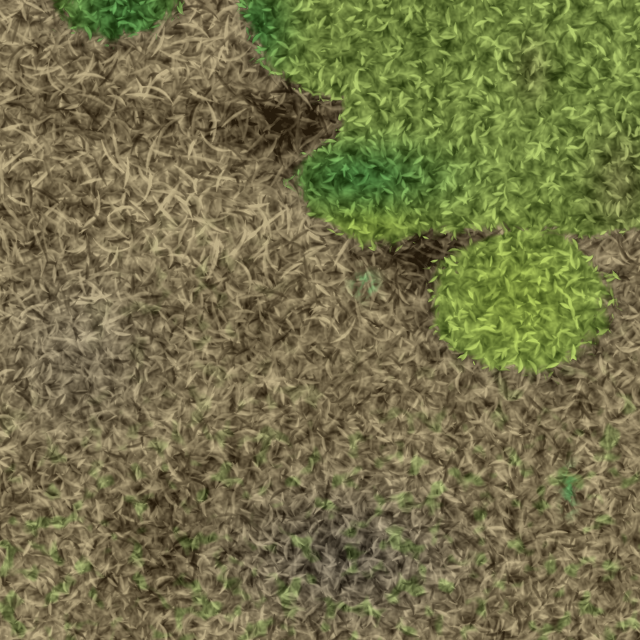
Give the GLSL for this texture, as a Shadertoy shader.

```glsl
// Dry matted grass seen from above, with a leafy green bush in the upper right.

vec4 hash4(vec2 p) {
    vec4 q = fract(p.xyxy * vec4(0.1031, 0.1030, 0.0973, 0.1099));
    q += dot(q, q.wzxy + 33.33);
    return fract((q.xxyz + q.yzzw) * q.zywx);
}

float gradientDot(vec2 cell, vec2 offset) {
    float angle = 6.2832 * hash4(cell).x;
    return dot(vec2(cos(angle), sin(angle)), offset);
}

// Gradient noise, roughly -0.7 to 0.7
float gradientNoise(vec2 p) {
    vec2 i = floor(p), f = p - i;
    vec2 u = f * f * f * (f * (f * 6.0 - 15.0) + 10.0);
    vec2 e = vec2(1.0, 0.0);
    float low = mix(gradientDot(i, f), gradientDot(i + e, f - e), u.x);
    float high = mix(gradientDot(i + e.yx, f - e.yx), gradientDot(i + 1.0, f - 1.0), u.x);
    return mix(low, high, u.y);
}

float fbm(vec2 p, int octaves) {
    float sum = 0.0, amp = 1.0;
    for (int i = 0; i < octaves; i++) {
        sum += amp * gradientNoise(p);
        p = mat2(1.6, 1.2, -1.2, 1.6) * p + 7.3;
        amp *= 0.55;
    }
    return sum;
}

// Soft spot that fades from its centre
float spot(vec2 p, vec2 center, vec2 radii) {
    vec2 d = (p - center) / radii;
    return exp(-dot(d, d));
}

float ellipse(vec2 p, vec2 center, vec2 radii) {
    return (length((p - center) / radii) - 1.0) * min(radii.x, radii.y);
}

float capsule(vec2 p, vec2 a, vec2 b, float radius) {
    vec2 ab = b - a;
    float t = clamp(dot(p - a, ab) / dot(ab, ab), 0.0, 1.0);
    return length(p - a - ab * t) - radius;
}

// Paints one scattered layer of curved, tapered blades over a brightness value
float blades(vec2 p, float tone, float scale, vec2 size, vec2 toneRange, float seed) {
    vec2 q = p * scale, cell = floor(q);
    float soft = scale * max(0.0019, 1.0 / iResolution.y);
    for (int k = 0; k < 9; k++) {
        vec2 c = cell + vec2(k % 3 - 1, k / 3 - 1);
        vec4 h = hash4(c + seed);
        float angle = 6.2832 * h.z + 1.5 * gradientNoise(c * 0.2 + seed);
        vec2 d = q - c - h.xy;
        d = vec2(cos(angle) * d.x + sin(angle) * d.y, cos(angle) * d.y - sin(angle) * d.x);
        d.y += (h.w - 0.5) * d.x * d.x;
        float halfLength = size.x * mix(0.5, 1.0, h.w);
        float t = clamp(abs(d.x) / halfLength, 0.0, 1.0);
        float dist = length(vec2(max(abs(d.x) - halfLength, 0.0), d.y)) - size.y * (1.0 - 0.8 * t * t);
        float shade = mix(toneRange.x, toneRange.y, fract(h.w * 7.0 + h.x * 3.0));
        tone = mix(tone, shade + 0.12 * d.y / size.y, 0.85 * smoothstep(soft, -soft, dist));
    }
    return tone;
}

float bushDistance(vec2 p) {
    float d = capsule(p, vec2(0.55, 1.02), vec2(1.1, 1.02), 0.175);
    d = min(d, capsule(p, vec2(0.70, 0.81), vec2(1.05, 0.80), 0.17));
    d = min(d, ellipse(p, vec2(0.585, 0.705), vec2(0.12, 0.077)));
    d = min(d, ellipse(p, vec2(0.82, 0.53), vec2(0.135, 0.112)));
    return min(d, ellipse(p, vec2(0.19, 1.0), vec2(0.085, 0.05)));
}

float contrast(float tone, float pivot, float gain, float lift) { return (tone - pivot) * gain + pivot + lift; }
vec3 strawColor(float tone) { return mix(vec3(0.15, 0.11, 0.05), vec3(0.70, 0.64, 0.49), tone); }
vec3 leafColor(float tone) { return mix(vec3(0.16, 0.22, 0.06), vec3(0.66, 0.75, 0.40), tone); }

void mainImage(out vec4 fragColor, in vec2 fragCoord) {
    vec2 p = fragCoord / iResolution.xy;
    float broad = fbm(p * 7.0, 3), fine = fbm(p * 48.0, 3);

    // Dry ground: mottled soil under short litter and long straw
    float longStraw = smoothstep(0.42, 0.62, p.y + 0.15 * broad);
    float straw = 0.40 + 0.30 * fine;
    for (int i = 0; i < 3; i++) {
        float n = float(i);
        straw = blades(p, straw, 58.0 - 7.0 * n, vec2(0.75, 0.13), vec2(0.10, 0.84), 11.0 + 31.0 * n);
    }
    float matted = blades(p, straw, 23.0, vec2(0.85, 0.07), vec2(0.30, 1.0), 137.0);
    matted = blades(p, matted, 29.0, vec2(0.85, 0.075), vec2(0.12, 1.0), 173.0);
    straw = mix(straw, matted, mix(0.4, 0.9, longStraw)) + 0.12 * broad + 0.20 * fine;
    straw = contrast(straw, 0.45, 1.25, 0.16);

    // Shadowed hollows and sunlit straw
    float hollow = 0.52 * spot(p, vec2(0.45, 0.805), vec2(0.085, 0.05))
        + 0.40 * spot(p, vec2(0.67, 0.60), vec2(0.08, 0.045))
        + 0.18 * spot(p, vec2(0.20, 0.82), vec2(0.14, 0.05))
        + 0.20 * spot(p, vec2(0.27, 0.15), vec2(0.06, 0.10))
        + 0.20 * spot(p, vec2(0.52, 0.13), vec2(0.14, 0.08))
        + 0.18 * spot(p, vec2(0.36, 0.27), vec2(0.05, 0.03))
        + 0.10 * spot(p, vec2(0.36, 0.49), vec2(0.10, 0.04));
    float sunlit = spot(p, vec2(0.03, 0.97), vec2(0.08, 0.06))
        + 0.6 * spot(p, vec2(0.36, 0.70), vec2(0.13, 0.06)) + spot(p, vec2(0.31, 0.91), vec2(0.09, 0.05));
    straw += 0.10 * sunlit - hollow;
    vec3 color = strawColor(clamp(straw, 0.0, 1.1));
    float ash = spot(p, vec2(0.54, 0.13), vec2(0.16, 0.10)) + 0.5 * spot(p, vec2(0.12, 0.45), vec2(0.12));
    color = mix(color, vec3(dot(color, vec3(0.34))) * vec3(1.04, 0.99, 0.92), 0.5 * ash);

    // Weeds sprouting through the lower ground
    float weedZone = smoothstep(0.42, 0.15, p.y - 0.12 * p.x) + 0.4 * spot(p, vec2(0.30, 0.52), vec2(0.12));
    float weeds = weedZone * smoothstep(0.08, 0.50, fbm(p * 30.0 + 40.0, 2) + 0.25 * broad);
    color = mix(color, leafColor(straw) * vec3(0.92, 0.97, 1.0), 0.55 * weeds);
    float sprig = spot(p, vec2(0.57, 0.555), vec2(0.020)) + spot(p, vec2(0.89, 0.235), vec2(0.013, 0.035));
    sprig *= smoothstep(-0.3, 0.3, fine);
    color = mix(color, leafColor(straw) * vec3(0.55, 0.88, 0.95), 0.75 * sprig);

    // Foliage: overlapping small leaves, with cooler and brighter clumps
    float leaf = 0.38 + 0.25 * fine;
    for (int i = 0; i < 3; i++) {
        float n = float(i);
        leaf = blades(p, leaf, 58.0 - 6.0 * n, vec2(0.60, 0.14), vec2(0.12, 0.92), 211.0 + 37.0 * n);
    }
    leaf = contrast(leaf + 0.20 * fine, 0.5, 1.25, 0.13);
    float ragged = 0.5 - leaf;
    float emerald = spot(p, vec2(0.56, 0.725), vec2(0.12, 0.05))
        + spot(p, vec2(0.40, 0.96), vec2(0.05, 0.07)) + spot(p, vec2(0.19, 0.98), vec2(0.10));
    float fresh = spot(p, vec2(0.81, 0.53), vec2(0.13, 0.12)) + spot(p, vec2(0.58, 0.65), vec2(0.08, 0.03));
    float dull = spot(p, vec2(0.97, 0.71), vec2(0.05, 0.08)) + 0.7 * spot(p, vec2(0.83, 0.89), vec2(0.03, 0.05));
    leaf += 0.12 * broad + 0.07 * fresh - 0.20 * emerald - 0.08 * dull;
    vec3 foliage = leafColor(clamp(leaf, 0.0, 1.1));
    foliage *= mix(vec3(1.0), vec3(0.68, 0.94, 0.95), min(emerald, 1.0));
    foliage *= mix(vec3(1.0), vec3(1.04, 1.04, 0.88), min(fresh, 1.0));
    foliage = mix(foliage, strawColor(leaf), 0.45 * min(dull, 1.0));

    // Ragged bush edge and the shade beneath it
    float edge = bushDistance(p) + 0.028 * broad + 0.018 * fine + 0.022 * ragged;
    color *= 1.0 - 0.20 * exp(-max(edge, 0.0) * 50.0);
    color = mix(color, foliage, smoothstep(0.007, -0.007, edge));
    fragColor = vec4(clamp(color, 0.0, 1.0), 1.0);
}
```
